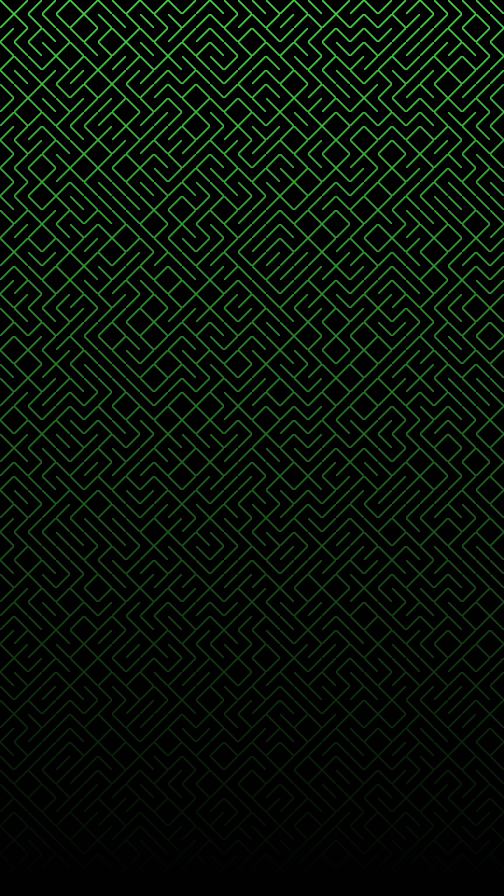
A WebGL 1 fragment shader for this pattern:

```glsl
precision highp float;

uniform vec2 u_resolution;

#define COLUMNS 36.0
#define HALF_WIDTH 0.065
#define EDGE_SOFTNESS 0.7
#define SLASH_CHANCE 0.5
#define FADE_START 0.015
#define LINE_COLOR vec3(0.28, 0.81, 0.28)
#define BACKGROUND vec3(0.002, 0.004, 0.002)

float hash(vec2 cell) {
  return fract(sin(dot(cell, vec2(12.9898, 78.233))) * 43758.5453);
}

// Distance to the diagonal wall of a unit cell, leaning either way
float wallDistance(vec2 local, float leansRight) {
  float rising = abs(local.x - local.y);
  float falling = abs(local.x + local.y - 1.0);
  return mix(falling, rising, leansRight) * 0.70710678;
}

void main() {
  // Square cells, measured in canvas widths
  float cellsPerPixel = COLUMNS / u_resolution.x;
  vec2 grid = gl_FragCoord.xy * cellsPerPixel;
  vec2 cell = floor(grid);

  // One randomly leaning wall per cell forms the maze
  float leansRight = step(hash(cell), SLASH_CHANCE);
  float dist = wallDistance(fract(grid), leansRight);
  float blur = EDGE_SOFTNESS * cellsPerPixel;
  float wall = 1.0 - smoothstep(HALF_WIDTH - blur, HALF_WIDTH + blur, dist);

  // Light falls off evenly from the top to the bottom
  float height = gl_FragCoord.y / u_resolution.y;
  float glow = clamp((height - FADE_START) / (1.0 - FADE_START), 0.0, 1.0);

  gl_FragColor = vec4(BACKGROUND + LINE_COLOR * wall * glow, 1.0);
}
```
